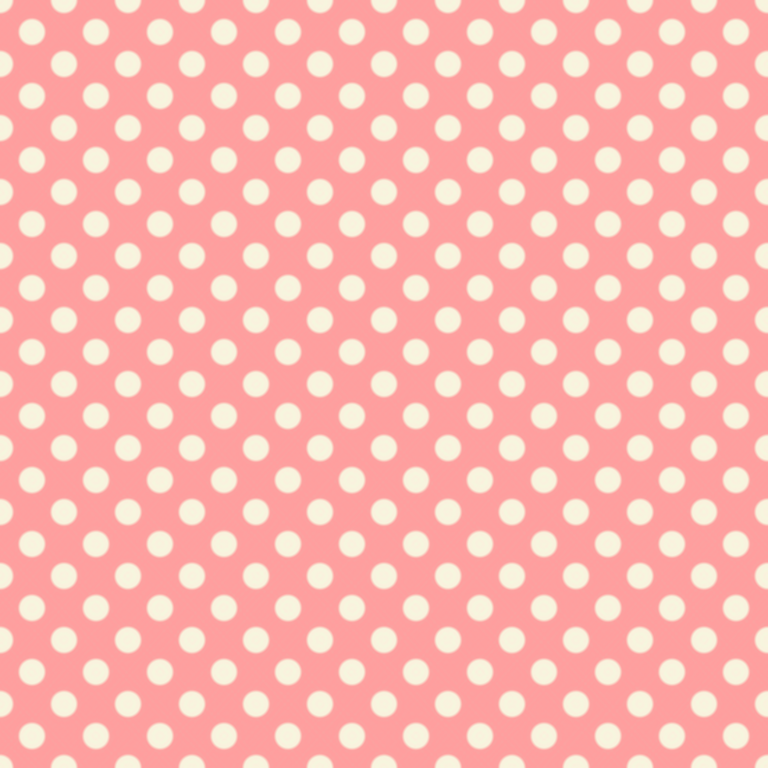
A WebGL 2 fragment shader for this pattern:

```glsl
#version 300 es
precision highp float;
// Cream polka dots on coral pink, set on a staggered square lattice.
// Each repeat holds a corner dot and a centre dot; distance to the nearest one
// shapes the soft rim, and layered sines of whole frequency add a faint mottle.

#define REPEATS 12.0
#define DOT_RADIUS 0.203
#define EDGE_SOFTNESS 0.032
#define RIPPLE_FREQUENCY 62.0
#define MOTTLE_FREQUENCY 96.0
#define PINK vec3(1.0, 0.618, 0.618)
#define DUSTY_PINK vec3(0.978, 0.642, 0.632)
#define WARM_CREAM vec3(0.982, 0.945, 0.868)
#define PALE_CREAM vec3(0.962, 0.967, 0.872)

uniform vec2 u_resolution;
out vec4 fragColor;

const float TAU = 6.2831853;

// Distance to the nearest dot centre, in repeats.
float latticeDistance(vec2 cell) {
    vec2 toCorner = fract(cell + 0.5) - 0.5;
    vec2 toCentre = fract(cell) - 0.5;
    return min(length(toCorner), length(toCentre));
}

// Layered sines in about -1..1; whole frequencies wrap at the canvas edge.
float mottle(vec2 uv) {
    vec2 p = TAU * uv;
    float sum = 0.0;
    for (int i = 0; i < 3; i++) {
        float k = float(i);
        float f = MOTTLE_FREQUENCY + 17.0 * k;
        float warp = 1.5 * sin((5.0 + k) * p.x - (7.0 - k) * p.y + k);
        sum += sin(f * p.x + warp) * sin((f - 11.0) * p.y - warp + k);
    }
    return sum / 1.8;
}

void main() {
    vec2 uv = gl_FragCoord.xy / u_resolution;
    float dist = latticeDistance(uv * REPEATS);
    float rimDistance = dist - DOT_RADIUS;
    float grain = mottle(uv);

    // Dusty ground, strongest in a thin ripple just outside each dot.
    float halo = exp(-abs(rimDistance) * 12.0) * cos(rimDistance * RIPPLE_FREQUENCY);
    float dust = clamp(0.22 + 0.32 * grain - 0.45 * halo, 0.0, 1.0);
    vec3 ground = mix(PINK, DUSTY_PINK, dust);

    // Dots alternate between two creams in faint concentric rings.
    float rings = 0.5 + 0.3 * cos(dist * RIPPLE_FREQUENCY) + 0.2 * grain;
    vec3 cream = mix(WARM_CREAM, PALE_CREAM, clamp(rings, 0.0, 1.0));

    // The rim is never sharper than one pixel.
    float pixel = REPEATS / min(u_resolution.x, u_resolution.y);
    float softness = max(EDGE_SOFTNESS, 0.75 * pixel);
    float dot_mask = 1.0 - smoothstep(-softness, softness, rimDistance);

    fragColor = vec4(mix(ground, cream, dot_mask), 1.0);
}
```
